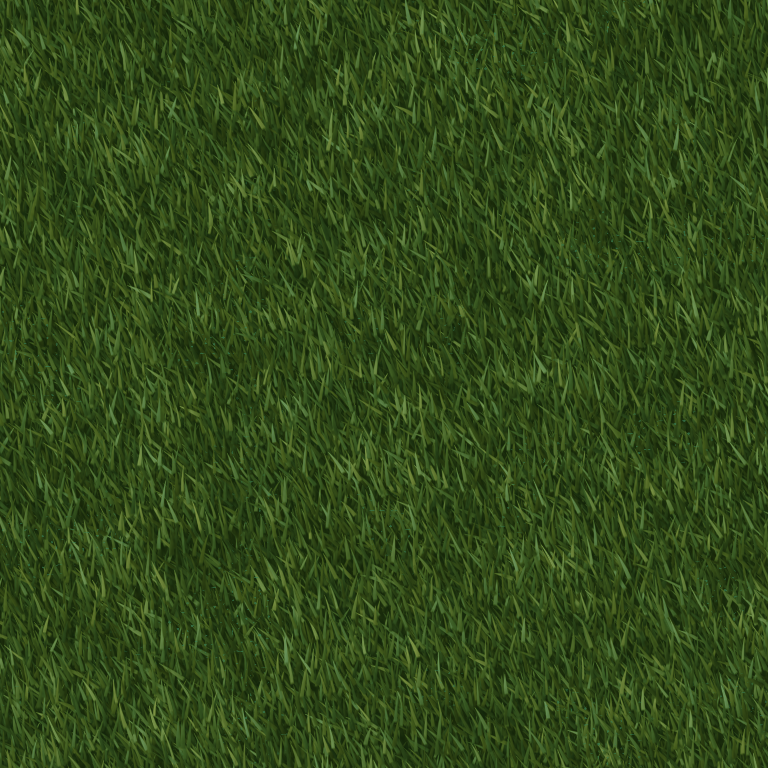
Give the GLSL for this texture, as a Shadertoy shader.

```glsl
const int LAYERS = 14;
const vec2 CELL = vec2(0.014, 0.040);
const vec3 SHADOW_GREEN = vec3(0.080, 0.145, 0.035);
const vec3 LEAF_GREEN = vec3(0.240, 0.350, 0.120);
const vec3 TIP_GREEN = vec3(0.410, 0.530, 0.270);
const vec3 GLINT_TEAL = vec3(0.220, 0.500, 0.340);

vec4 hash4(vec2 cell, float seed) {
    vec4 h = fract(vec4(cell.xyx, seed) * vec4(0.1031, 0.1030, 0.0973, 0.1099));
    h += dot(h, h.wzxy + 33.33);
    return fract((h.xxyz + h.yzzw) * h.zywx);
}

vec2 gradient(vec2 corner) {
    float angle = 6.28319 * hash4(corner, 7.0).x;
    return vec2(cos(angle), sin(angle));
}

float gradientNoise(vec2 p) {
    vec2 i = floor(p), f = p - i;
    vec2 u = f * f * f * (f * (f * 6.0 - 15.0) + 10.0);
    vec2 e = vec2(1.0, 0.0);
    float low = mix(dot(gradient(i), f), dot(gradient(i + e), f - e), u.x);
    float high = mix(dot(gradient(i + e.yx), f - e.yx), dot(gradient(i + 1.0), f - 1.0), u.x);
    return mix(low, high, u.y);
}

vec2 rotate(vec2 p, float angle) {
    float c = cos(angle), s = sin(angle);
    return vec2(c * p.x + s * p.y, c * p.y - s * p.x);
}

// Coverage of a tapered blade; x runs across, v from root 0 to tip 1
float bladeMask(float x, float v, float halfWidth, float soft) {
    float taper = halfWidth * (1.0 - v * v);
    float ends = smoothstep(0.0, 0.12, v) * (1.0 - smoothstep(0.94, 1.0, v));
    return ends * (1.0 - smoothstep(-soft, soft, abs(x) - taper));
}

// Paints one layer of blades over turf, which holds (tone, hue)
vec2 paintLayer(vec2 turf, vec2 uv, float layer, float depth, float soft) {
    float lean = 0.34 + 0.45 * sin(layer * 2.4);
    vec2 p = rotate(uv, lean) + layer * vec2(0.371, 0.593);
    vec2 home = floor(p / CELL);
    for (int j = -1; j <= 1; j++)
    for (int i = -1; i <= 1; i++) {
        vec2 cell = home + vec2(i, j);
        vec4 place = hash4(cell, layer + 1.0);
        vec4 look = hash4(cell, layer + 41.0);

        // Bent blade axis
        vec2 q = rotate(p - (cell + place.xy) * CELL, (place.z - 0.5) * 0.8);
        float v = q.y / mix(0.026, 0.044, place.w) + 0.5;
        if (v < 0.0 || v > 1.0) continue;
        float x = q.x - (look.x - 0.5) * 0.010 * (v * v - 0.33);
        float halfWidth = mix(0.0014, 0.0028, look.y);

        // Soft shadow, then the blade itself
        float shade = bladeMask(x - 0.0015, v, halfWidth * 1.5, soft * 2.0);
        turf.x *= 1.0 - 0.30 * shade;
        float tone = mix(0.30, 1.08, depth) + 0.95 * (look.z - 0.5);
        tone += 0.55 * pow(look.z, 6.0) + 0.45 * (v - 0.5);
        tone -= 0.16 * clamp(x / halfWidth, -1.0, 1.0);
        float mask = bladeMask(x, v, halfWidth, soft);
        turf = mix(turf, vec2(max(tone, 0.05), look.w - 0.5), mask);
    }
    return turf;
}

vec3 grassColor(float tone, float hue) {
    vec3 color = mix(SHADOW_GREEN, LEAF_GREEN, clamp(tone, 0.0, 1.0));
    color = mix(color, TIP_GREEN, clamp(tone - 1.0, 0.0, 1.2));
    return color * (1.0 + hue * vec3(0.18, 0.0, -0.30));
}

void mainImage(out vec4 fragColor, in vec2 fragCoord) {
    vec2 uv = fragCoord / iResolution.y;
    float soft = max(0.8 / iResolution.y, 0.0008);

    // Blades from the dark thatch up to the lit tips
    vec2 turf = vec2(0.15, 0.0);
    for (int k = 0; k < LAYERS; k++) {
        float depth = float(k) / float(LAYERS - 1);
        turf = paintLayer(turf, uv, float(k), depth, soft);
    }

    // Broad clumps and fine grain
    float clumps = 0.34 * gradientNoise(uv * 9.0) + 0.36 * gradientNoise(uv * 23.0 + 5.0);
    float grain = gradientNoise(rotate(uv, 0.35) * vec2(260.0, 130.0));
    vec3 color = grassColor(turf.x * (1.0 + clumps) + 0.16 * grain, turf.y);

    // Sparse teal glints gathered in damp patches
    float damp = smoothstep(0.0, 0.35, gradientNoise(uv * 8.0 + 31.0));
    float glint = smoothstep(0.36, 0.52, gradientNoise(uv * vec2(170.0, 240.0) + 17.0));
    color = mix(color, GLINT_TEAL, 0.65 * damp * glint);

    fragColor = vec4(color, 1.0);
}
```
